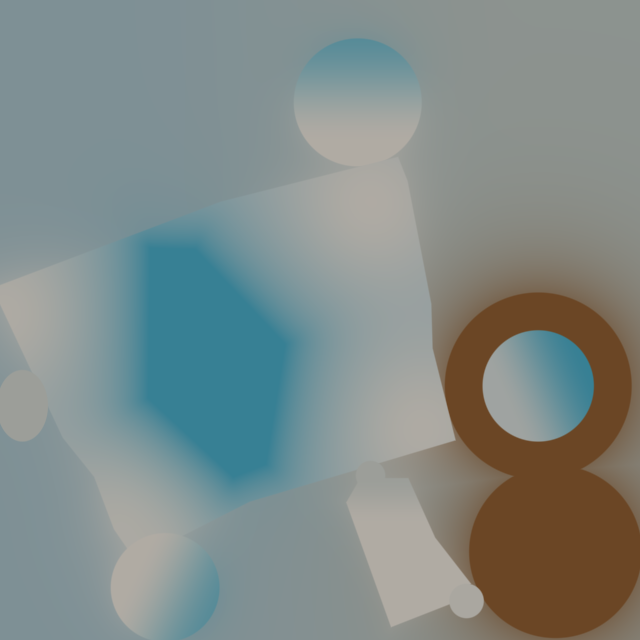
A Shadertoy shader for this background:

```glsl
const vec3 SLATE = vec3(0.495, 0.565, 0.585);
const vec3 GREY = vec3(0.55, 0.575, 0.56);
const vec3 MIST = vec3(0.56, 0.61, 0.62);
const vec3 BEIGE = vec3(0.69, 0.67, 0.64);
const vec3 TEAL = vec3(0.215, 0.50, 0.58);
const vec3 BROWN = vec3(0.42, 0.275, 0.145);
const vec3 STONE = vec3(0.61, 0.62, 0.60);

const vec2 RING_CENTER = vec2(0.841, 0.397);
const float RING_OUTER = 0.146;
const float RING_INNER = 0.087;
const vec2 DISC_CENTER = vec2(0.868, 0.138);
const float DISC_RADIUS = 0.135;
const float WARM_SPREAD = 0.14;
const float TEAL_FALLOFF = 0.055;
const float BROWN_FALLOFF = 0.07;

const vec2 BODY[13] = vec2[13](
    vec2(-0.012, 0.55), vec2(0.345, 0.685), vec2(0.622, 0.755), vec2(0.637, 0.717),
    vec2(0.674, 0.525), vec2(0.676, 0.456), vec2(0.712, 0.312), vec2(0.39, 0.216),
    vec2(0.28, 0.16), vec2(0.20, 0.141), vec2(0.178, 0.173), vec2(0.147, 0.255),
    vec2(0.098, 0.316));
const vec2 CORE[6] = vec2[6](
    vec2(0.235, 0.612), vec2(0.305, 0.61), vec2(0.445, 0.462),
    vec2(0.415, 0.275), vec2(0.365, 0.255), vec2(0.232, 0.378));
const vec2 BOTTLE[7] = vec2[7](
    vec2(0.541, 0.215), vec2(0.563, 0.253), vec2(0.638, 0.253), vec2(0.68, 0.16),
    vec2(0.736, 0.088), vec2(0.703, 0.056), vec2(0.611, 0.02));
const vec2 WARM_SPOTS[4] = vec2[4](
    vec2(0.575, 0.68), vec2(0.015, 0.51), vec2(0.65, 0.33), vec2(0.205, 0.19));

// Accumulates one polygon edge: x is squared distance, y is the side sign.
void addEdge(vec2 p, vec2 a, vec2 b, inout vec2 acc) {
    vec2 edge = b - a, rel = p - a;
    vec2 offset = rel - edge * clamp(dot(rel, edge) / dot(edge, edge), 0.0, 1.0);
    acc.x = min(acc.x, dot(offset, offset));
    bool crosses = (a.y > p.y) != (b.y > p.y);
    if (crosses && p.x < a.x + edge.x * rel.y / edge.y) acc.y = -acc.y;
}

float signedDistance(vec2 acc) {
    return acc.y * sqrt(acc.x);
}

float circle(vec2 p, vec2 center, float radius) {
    return length(p - center) - radius;
}

float cover(float d) {
    float pixel = 1.0 / min(iResolution.x, iResolution.y);
    return smoothstep(pixel, -pixel, d);
}

float glow(float d, float falloff) {
    return exp(-max(d, 0.0) / falloff);
}

// Ball shaded from beige to teal along an axis, with a faint halo.
vec3 paintBall(vec3 base, vec2 p, vec2 center, float radius, vec2 axis) {
    float d = circle(p, center, radius);
    float along = dot(p - center, axis) / radius;
    vec3 shade = mix(BEIGE, TEAL, 0.76 * smoothstep(-0.65, 1.2, along));
    base = mix(base, shade, 0.28 * glow(d, 0.025));
    return mix(base, shade, cover(d));
}

void mainImage(out vec4 fragColor, in vec2 fragCoord) {
    vec2 p = fragCoord / iResolution.xy;

    // Shape distances
    vec2 bodyAcc = vec2(9.0, 1.0), coreAcc = bodyAcc, bottleAcc = bodyAcc;
    for (int i = 0; i < 13; i++) addEdge(p, BODY[i], BODY[(i + 1) % 13], bodyAcc);
    for (int i = 0; i < 6; i++) addEdge(p, CORE[i], CORE[(i + 1) % 6], coreAcc);
    for (int i = 0; i < 7; i++) addEdge(p, BOTTLE[i], BOTTLE[(i + 1) % 7], bottleAcc);
    float body = signedDistance(bodyAcc);
    float core = signedDistance(coreAcc);
    float bottle = signedDistance(bottleAcc);
    float ring = circle(p, RING_CENTER, RING_OUTER);
    float hole = circle(p, RING_CENTER, RING_INNER);
    float brown = min(ring, circle(p, DISC_CENTER, DISC_RADIUS));

    // Warm light gathered at the body corners
    float warmth = 0.0;
    for (int i = 0; i < 4; i++) {
        vec2 offset = (p - WARM_SPOTS[i]) / WARM_SPREAD;
        warmth += exp(-dot(offset, offset));
    }
    warmth = min(warmth, 1.0);

    // Backdrop and halos
    vec3 color = mix(SLATE, GREY, smoothstep(0.15, 0.85, p.x));
    color = mix(color, TEAL, 0.3 * glow(core, TEAL_FALLOFF));
    color = mix(color, BEIGE, 0.55 * warmth * glow(body, 0.06));
    color = mix(color, BEIGE, 0.3 * glow(bottle, 0.025));
    color = mix(color, BROWN, 0.6 * glow(brown, BROWN_FALLOFF));

    // Upper ball, brown ring and disc
    color = paintBall(color, p, vec2(0.559, 0.84), 0.1, vec2(0.0, 1.0));
    color = mix(color, BROWN, cover(brown));
    float holeAxis = dot(p - RING_CENTER, vec2(0.92, 0.4)) / RING_INNER;
    vec3 holeColor = mix(mix(BEIGE, MIST, 0.5), TEAL, smoothstep(-0.7, 1.0, holeAxis));
    color = mix(color, holeColor, cover(hole));

    // Body with its teal core
    vec3 bodyColor = mix(MIST, BEIGE, warmth);
    bodyColor = mix(bodyColor, TEAL, glow(core, TEAL_FALLOFF));
    color = mix(color, bodyColor, cover(body));

    // Lower ball and left pebble
    color = paintBall(color, p, vec2(0.258, 0.082), 0.085, vec2(0.9, -0.43));
    float pebble = circle((p - vec2(0.035, 0.366)) * vec2(1.4, 1.0), vec2(0.0), 0.056);
    color = mix(color, STONE, cover(pebble));

    // Bottle, cap and foot
    color = mix(color, STONE, cover(circle(p, vec2(0.579, 0.257), 0.023)));
    vec3 bottleColor = mix(BEIGE, STONE, smoothstep(0.18, 0.255, p.y));
    color = mix(color, bottleColor, cover(bottle));
    color = mix(color, mix(BEIGE, STONE, 0.3), cover(circle(p, vec2(0.729, 0.061), 0.027)));

    fragColor = vec4(color, 1.0);
}
```
